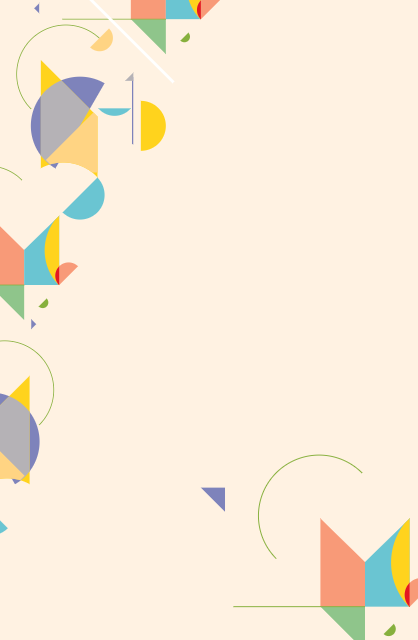
Reproduce this background procedurally as a WebGL 1 fragment shader.

```glsl
precision highp float;
// Flat geometric ornaments on a cream ground: three "house" motifs and two
// "sail" motifs (one mirrored), each built from half discs, half planes and
// thin arcs, and painted back to front with smoothed distance functions.

uniform vec2 u_resolution;

const float ART_HEIGHT = 768.0;               // layout units per canvas height
const vec3 HOUSE_TOP   = vec3(199.0, 23.0, 42.0);   // x, y from top, scale
const vec3 HOUSE_LEFT  = vec3(29.0, 342.0, 42.0);
const vec3 HOUSE_RIGHT = vec3(438.0, 728.0, 53.5);
const vec2 MIRROR = vec2(84.5, 379.0);        // mirror sum in x, shift in y
const float LINE = 0.011;                     // half width of house lines
const vec2 DIAG = vec2(0.70711);              // unit vector right and down
const vec2 ANTI = vec2(0.70711, -0.70711);    // unit vector right and up

const vec3 CREAM  = vec3(1.0, 0.95, 0.886);
const vec3 SALMON = vec3(0.973, 0.604, 0.471);
const vec3 TEAL   = vec3(0.416, 0.773, 0.824);
const vec3 YELLOW = vec3(1.0, 0.827, 0.114);
const vec3 PEACH  = vec3(1.0, 0.831, 0.514);
const vec3 PURPLE = vec3(0.494, 0.514, 0.733);
const vec3 GRAY   = vec3(0.71, 0.7, 0.715);
const vec3 GREEN  = vec3(0.561, 0.773, 0.545);
const vec3 LEAF   = vec3(0.53, 0.69, 0.24);
const vec3 RED    = vec3(0.89, 0.09, 0.13);

// Blend a colour in where the distance d is negative; px is one pixel.
void paint(inout vec3 c, vec3 tint, float d, float px) {
    c = mix(c, tint, clamp(0.5 - d / px, 0.0, 1.0));
}

float disc(vec2 p, vec2 center, float r) { return length(p - center) - r; }

// Half of a disc, lying on the side that the unit normal n points to.
float halfDisc(vec2 p, vec2 center, float r, vec2 n) {
    return max(disc(p, center, r), -dot(p - center, n));
}

// Upper left half of a thin ring.
float halfRing(vec2 p, vec2 center, float r, float w) {
    return max(abs(disc(p, center, r)) - w, dot(p - center, DIAG));
}

float box(vec2 p, vec2 lo, vec2 hi) {
    vec2 d = max(lo - p, p - hi);
    return max(d.x, d.y);
}

// Valley-roofed house; origin at the base centre, y down, half width 1.
void house(inout vec3 c, vec2 art, vec3 spot, float px) {
    vec2 p = (art - spot.xy) / spot.z;
    px /= spot.z;
    float roof = (-p.y - 1.0 - 0.98 * abs(p.x)) * 0.714;
    float leftWall = max(roof, box(p, vec2(-1.0, -2.0), vec2(0.0)));
    float rightWall = max(roof, box(p, vec2(0.0, -2.0), vec2(1.0, 0.0)));
    float lens = max(rightWall, disc(p, vec2(2.01, -0.99), 1.425));
    float fan = halfDisc(p, vec2(1.27, -0.265), 0.38, -DIAG);
    float flag = max(box(p, vec2(-3.68, -2.67), vec2(-3.14, -2.13)),
                     -dot(p - vec2(-3.68, -2.67), ANTI));
    float foot = max(box(p, vec2(-1.0, 0.0), vec2(0.0, 1.0)),
                     -dot(p - vec2(-1.0, 0.0), ANTI));

    paint(c, LEAF, halfRing(p, vec2(-1.03, -2.04), 1.36, LINE), px);
    paint(c, PURPLE, flag, px);
    paint(c, GREEN, foot, px);
    paint(c, SALMON, leftWall, px);
    paint(c, TEAL, rightWall, px);
    paint(c, YELLOW, lens, px);
    paint(c, SALMON, fan, px);
    paint(c, RED, max(fan, lens), px);
    paint(c, LEAF, halfDisc(p, vec2(0.53, 0.5), 0.16, DIAG), px);
    paint(c, LEAF, box(p, vec2(-2.95, -LINE), vec2(0.0, LINE)), px);
}

// Sail crossed by a large half disc, with its satellites; layout units.
void sail(inout vec3 c, vec2 p, float px) {
    float body = max(box(p, vec2(49.0, 72.0), vec2(117.0, 214.0)),
                     dot(p - vec2(49.0, 72.0), ANTI));
    body = max(body, -disc(p, vec2(76.0, 251.0), 56.0));
    float wheel = halfDisc(p, vec2(96.0, 151.0), 59.0, vec2(-0.866, -0.5));
    float cloth = max(body, -dot(p - vec2(55.0, 192.0), DIAG));
    cloth = max(cloth, max(-dot(p - vec2(55.0, 192.0), ANTI), p.y - 207.0));

    paint(c, LEAF, halfRing(p, vec2(79.0, 89.0), 59.0, 0.46), px);
    paint(c, PEACH, halfDisc(p, vec2(119.5, 45.5), 16.0, DIAG), px);
    paint(c, PURPLE, wheel, px);
    paint(c, YELLOW, body, px);
    paint(c, GRAY, max(wheel, body), px);
    paint(c, PEACH, cloth, px);
    paint(c, TEAL, halfDisc(p, vec2(96.0, 234.0), 29.5, DIAG), px);
    paint(c, TEAL, max(disc(p, vec2(137.5, 113.4), 25.6), 130.0 - p.y), px);
    paint(c, YELLOW, halfDisc(p, vec2(169.0, 151.0), 30.0, vec2(1.0, 0.0)), px);
    // Pennant on its pole, and the small pointer
    paint(c, PURPLE, box(p, vec2(158.4, 93.0), vec2(159.9, 173.0)), px);
    paint(c, GRAY, max(box(p, vec2(150.0, 87.0), vec2(160.0, 97.0)),
                       -dot(p - vec2(150.0, 97.0), DIAG)), px);
    paint(c, PURPLE, max(p.x - 47.0, (abs(p.y - 10.0) + 41.0 - p.x) * 0.707), px);
}

void main() {
    float px = ART_HEIGHT / u_resolution.y;
    vec2 p = vec2(gl_FragCoord.x, u_resolution.y - gl_FragCoord.y) * px;
    vec3 color = CREAM;
    sail(color, p, px);
    sail(color, vec2(MIRROR.x - p.x, p.y - MIRROR.y), px);
    house(color, p, HOUSE_TOP, px);
    house(color, p, HOUSE_LEFT, px);
    house(color, p, HOUSE_RIGHT, px);
    // White diagonal stroke
    float stroke = abs(dot(p - vec2(110.0, 0.5), ANTI)) - 1.7;
    paint(color, vec3(1.0), max(stroke, dot(p - vec2(208.0, 99.0), DIAG)), px);
    gl_FragColor = vec4(color, 1.0);
}
```
